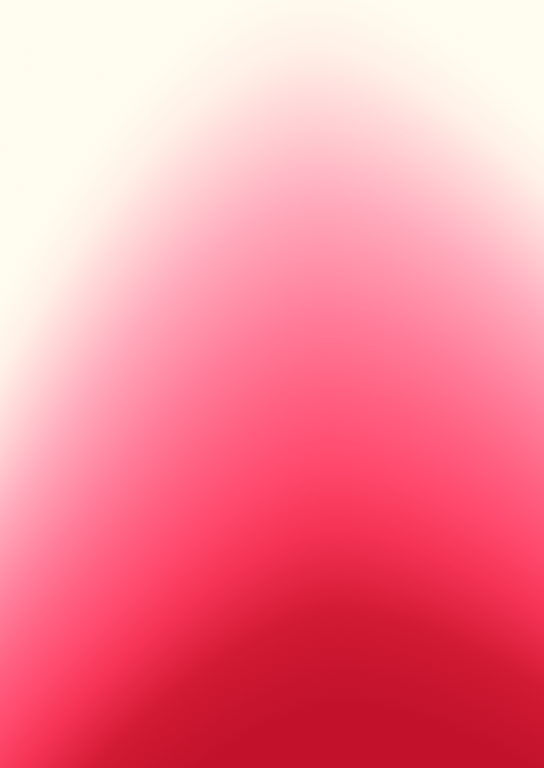
This background is drawn by a Shadertoy shader. Its source:

```glsl
// Blends towards the next colour between two positions
vec3 addStop(vec3 base, vec3 next, float start, float end, float t) {
    return mix(base, next, clamp((t - start) / (end - start), 0.0, 1.0));
}

// Cream through pink to deep crimson
vec3 blushRamp(float t) {
    vec3 color = vec3(1.0, 0.99, 0.935);
    color = addStop(color, vec3(1.0, 0.945, 0.91), -0.03, 0.06, t);
    color = addStop(color, vec3(1.0, 0.83, 0.84), 0.06, 0.15, t);
    color = addStop(color, vec3(1.0, 0.67, 0.74), 0.15, 0.26, t);
    color = addStop(color, vec3(1.0, 0.50, 0.61), 0.26, 0.40, t);
    color = addStop(color, vec3(1.0, 0.38, 0.51), 0.40, 0.51, t);
    color = addStop(color, vec3(1.0, 0.29, 0.43), 0.51, 0.60, t);
    color = addStop(color, vec3(0.96, 0.20, 0.33), 0.60, 0.69, t);
    color = addStop(color, vec3(0.82, 0.10, 0.20), 0.69, 0.80, t);
    return addStop(color, vec3(0.76, 0.07, 0.17), 0.80, 0.92, t);
}

// How far the glow sinks on either side of its leaning crest
float archDrop(float x, float depth) {
    float crest = mix(0.57, 0.64, depth);
    float side = x - crest;
    float leftSlope = mix(1.0, 0.75, smoothstep(0.55, 1.0, depth));
    float rightSlope = mix(0.9, 0.52, depth);
    float slope = mix(leftSlope, rightSlope, smoothstep(-0.15, 0.15, side));
    return slope * pow(abs(side), 1.7);
}

// Fine grain that hides banding
float grain(vec2 p) {
    return fract(sin(dot(p, vec2(12.99, 78.23))) * 43758.5) - 0.5;
}

void mainImage(out vec4 fragColor, in vec2 fragCoord) {
    vec2 uv = fragCoord / iResolution.xy;
    float depth = 1.0 - uv.y;
    vec3 color = blushRamp(depth - archDrop(uv.x, depth));
    fragColor = vec4(color + grain(uv) / 255.0, 1.0);
}
```
